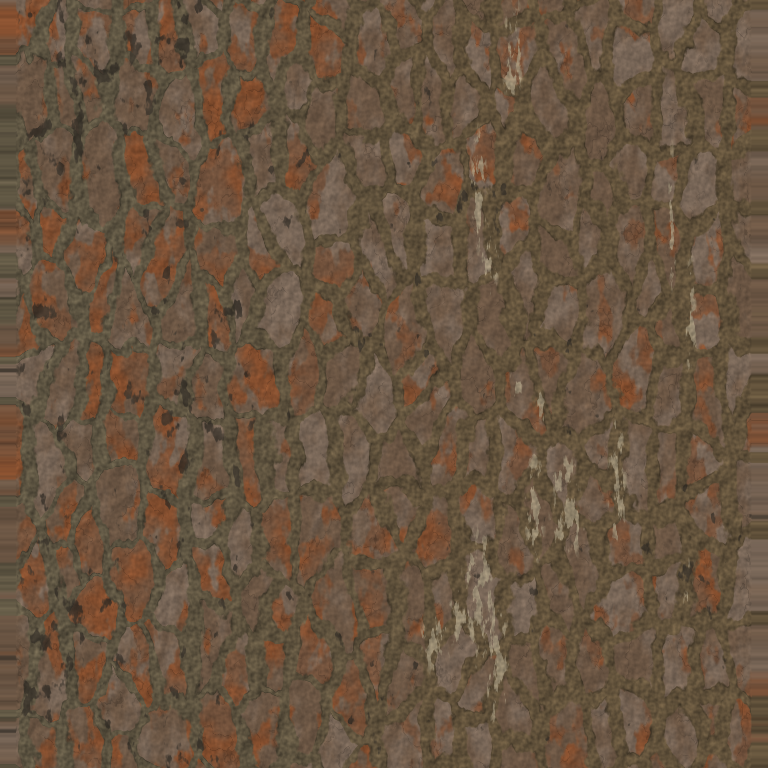
This texture is drawn by a Shadertoy shader. Its source:

```glsl
// Weathered pine bark: tall rust and mauve plates divided by broad mossy furrows.
// Stretched Voronoi cells with warped, ragged borders make the plates; gradient
// noise adds grain, flakes and stains, and a loop adds pale resin streaks.

vec2 hash2(vec2 p) {
    vec3 q = fract(p.xyx * vec3(.1031, .1030, .0973));
    q += dot(q, q.yzx + 33.33);
    return fract((q.xx + q.yz) * q.zy);
}

float cornerSlope(vec2 corner, vec2 offset) {
    float angle = 6.2832 * hash2(corner).x;
    return dot(vec2(cos(angle), sin(angle)), offset);
}

float gradientNoise(vec2 p) {
    vec2 i = floor(p), f = p - i;
    vec2 u = f * f * f * (f * (f * 6. - 15.) + 10.);
    vec2 e = vec2(1, 0);
    return mix(mix(cornerSlope(i, f), cornerSlope(i + e, f - e), u.x),
               mix(cornerSlope(i + e.yx, f - e.yx), cornerSlope(i + 1., f - 1.), u.x), u.y);
}

float fbm(vec2 p) {
    float sum = 0., amp = 1.;
    for (int i = 0; i < 4; i++) {
        sum += amp * gradientNoise(p);
        p = mat2(1.6, 1.2, -1.2, 1.6) * p + 17.3;
        amp *= .5;
    }
    return sum;
}

vec2 plateCentre(vec2 cell) {
    return .08 + .84 * hash2(cell + 5.);
}

// Returns distance to the plate border (x) and two random values per plate (yz).
// seam narrows the horizontal joints relative to the vertical furrows.
vec3 plates(vec2 q, float seam) {
    vec2 cell = floor(q), f = q - cell, home = vec2(0), nearest = vec2(0);
    float best = 9., border = 9.;
    for (int j = -1; j <= 1; j++)
    for (int i = -1; i <= 1; i++) {
        vec2 g = vec2(i, j);
        vec2 r = g + plateCentre(cell + g) - f;
        if (dot(r, r) < best) { best = dot(r, r); nearest = r; home = g; }
    }
    for (int j = -2; j <= 2; j++)
    for (int i = -2; i <= 2; i++) {
        vec2 g = home + vec2(i, j);
        vec2 r = g + plateCentre(cell + g) - f, across = r - nearest;
        if (dot(across, across) > 1e-4) {
            vec2 n = normalize(across);
            border = min(border, dot(.5 * (nearest + r), n) / mix(1., seam, abs(n.y)));
        }
    }
    return vec3(border, hash2(cell + home + 91.));
}

// Ragged vertical dribbles, mostly on the right half
float resin(vec2 p) {
    float mask = 0.;
    float ragged = fbm(p * vec2(110, 34) + 40.);
    for (int i = 0; i < 16; i++) {
        vec2 h = hash2(vec2(i, 3.7)), k = hash2(vec2(i, 21.3));
        vec2 centre = vec2(.52 + .41 * h.x, .06 + .86 * h.y);
        vec2 size = vec2(.005 + .016 * k.x * k.x, .025 + .055 * k.y);
        float d = length((p - centre) / size);
        mask = max(mask, smoothstep(.14, .4, .4 * (1. - d) + ragged) * smoothstep(1.5, .8, d));
    }
    return mask;
}

void mainImage(out vec4 fragColor, in vec2 fragCoord) {
    vec2 p = fragCoord / iResolution.xy;
    p.x = clamp(p.x, .02, .979); // side margins repeat the outermost column

    // Warped plate layout
    float left = 1. - smoothstep(.12, .65, p.x + .15 * gradientNoise(p * 4.));
    vec2 warp = vec2(fbm(p * vec2(14, 9)), fbm(p * vec2(14, 9) + 31.));
    vec2 curl = vec2(fbm(p * vec2(40, 26) + 60.), fbm(p * vec2(40, 26) + 80.));
    vec2 q = p + warp * vec2(.014, .02) + curl * vec2(.006, .009);
    vec3 plate = plates(q * vec2(20, 11), mix(.5, .25, left));
    float furrow = .2 + .13 * fbm(p * vec2(19, 9) + 3.) + .1 * fbm(p * vec2(60, 42));
    float depth = plate.x - max(furrow, .04);
    float isPlate = smoothstep(-.035, .035, depth);

    // Grain and its relief, lit from the upper left
    vec2 grainAt = p * vec2(54, 42);
    float grain = fbm(grainAt);
    float relief = grain - fbm(grainAt + vec2(-.14, .16));
    float fine = gradientNoise(p * 200.);

    // Furrows
    vec3 moss = mix(vec3(.378, .317, .228), vec3(.362, .328, .255), left);
    moss *= 1. + .12 * grain + .28 * relief + .25 * fine;

    // Plates: mauve skin, grey scales and rust stains
    float scales = fbm(p * vec2(30, 19) + 12.);
    vec3 skin = mix(vec3(.415, .332, .262), vec3(.47, .4, .342),
                    smoothstep(-.4, .6, scales + plate.y - .5));
    float stain = fbm(p * vec2(26, 15) + 70.);
    float rust = smoothstep(-.06, .16, stain + .9 * plate.z - .78 + .36 * left);
    vec3 rustColor = mix(vec3(.445, .315, .228), vec3(.52, .295, .165),
                         smoothstep(-.3, .55, fbm(p * 19. + 9.) + .15 * left));
    skin = mix(skin, rustColor, .9 * rust);
    skin *= 1. + .06 * grain + .2 * relief + .12 * fine;

    // Flaking layers: lit and shadowed sides of thin steps
    float layer = fbm(p * vec2(34, 24) + 33.);
    float flake = smoothstep(.0, .04, layer) * smoothstep(.13, .04, layer);
    skin *= 1. - .14 * flake * smoothstep(-.2, .3, stain);

    // Faint broken shadow around each plate
    vec3 color = mix(moss, skin, isPlate);
    float rim = smoothstep(.06, .0, abs(depth + .025));
    color *= 1. - .2 * rim * smoothstep(-.1, .4, fbm(p * 34. + 50.));

    // Small dark peeled cracks, chiefly on the left
    float peeled = fbm(p * vec2(44, 26) + 110.) + .5 * gradientNoise(p * 6. + 8.);
    color = mix(color, vec3(.2, .178, .15) * (1. + .4 * grain),
                .75 * smoothstep(.52, .7, peeled + .2 * left - .08));

    // Pale resin
    vec3 resinColor = vec3(.63, .58, .48) * (1. + .2 * relief + .2 * fine);
    color = mix(color, resinColor, .8 * resin(p));
    fragColor = vec4(clamp(color, 0., 1.), 1);
}
```
